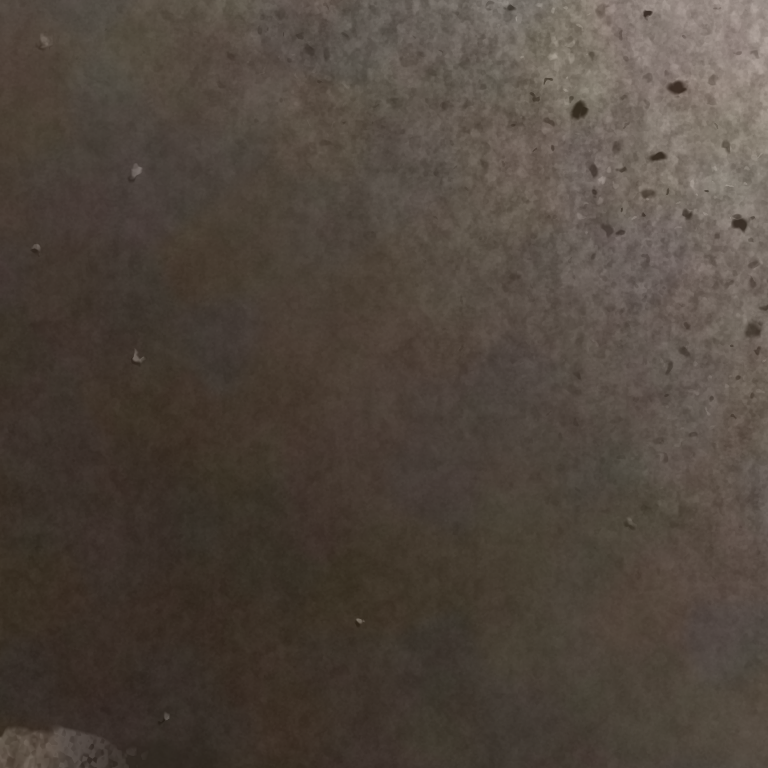
Reproduce this texture procedurally as a three.js fragment shader.

```glsl
// Worn dark concrete, lit from the upper right and fading to brown shadow.
// Smooth cellular noise at several scales gives stains and grain; jittered
// grid spots give pits, pale flecks and stray grit.
varying vec2 vUv;

vec2 hash2(vec2 p) {
  vec2 q = vec2(dot(p, vec2(127.1, 311.7)), dot(p, vec2(269.5, 183.3)));
  return fract(sin(q) * 43758.55);
}

// Smooth cellular noise: random cell values blended by distance, about -0.5 to 0.5
float mottle(vec2 p) {
  vec2 cell = floor(p);
  float sum = 0.0, total = 0.0;
  for (int j = -1; j <= 1; j++) {
    for (int i = -1; i <= 1; i++) {
      vec2 c = cell + vec2(float(i), float(j));
      vec2 d = c + hash2(c) - p;
      float w = exp(-7.0 * dot(d, d));
      sum += w * hash2(c + 57.3).x;
      total += w;
    }
  }
  return sum / total - 0.5;
}

// Scattered uneven spots; share is the part of cells that hold one
float spots(vec2 p, float share, float minRadius, float maxRadius) {
  vec2 cell = floor(p);
  float mask = 0.0;
  for (int j = -1; j <= 1; j++) {
    for (int i = -1; i <= 1; i++) {
      vec2 c = cell + vec2(float(i), float(j));
      vec2 shape = hash2(c + 19.7);
      vec2 chance = hash2(c + 83.1);
      float angle = 6.283 * shape.x;
      vec2 d = p - c - 0.2 - 0.6 * hash2(c);
      d = vec2(d.x * cos(angle) + d.y * sin(angle), d.y * cos(angle) - d.x * sin(angle));
      d.x *= 1.0 + 0.8 * shape.y;
      float radius = mix(minRadius, maxRadius, chance.y * chance.y);
      float spot = 1.0 - smoothstep(0.45 * radius, 1.15 * radius, length(d));
      mask = max(mask, spot * step(chance.x, share));
    }
  }
  return mask;
}

void main() {
  vec2 uv = vUv;

  // Broad light falling off from the upper right corner
  float across = uv.x - uv.y;
  float slope = 0.5 * (uv.x + uv.y) + 0.05 * mottle(uv * 5.0);
  float light = 0.172 + 0.41 * pow(max(slope, 0.0), 2.5) + 0.04 * across * across;
  float lit = smoothstep(0.48, 0.85, slope);

  // Stains and grain, rougher where the light rakes the surface
  float stain = mottle(uv * 13.0 + 4.0) + 0.7 * mottle(uv * 31.0);
  float grain = mottle(uv * vec2(85.0, 70.0)) + 0.8 * mottle(uv * vec2(190.0, 165.0) + 9.0);
  float dust = mottle(uv * 330.0);
  light += stain * mix(0.022, 0.05, lit);
  light += grain * mix(0.022, 0.095, lit) + dust * mix(0.018, 0.04, lit);

  // Ragged coordinates shared by all spots
  vec2 ragged = uv + 0.009 * vec2(mottle(uv * 95.0 + 31.0), mottle(uv * 95.0 + 73.0));

  // Pale flecks, small pits and a few deep holes
  float patchy = smoothstep(-0.25, 0.2, mottle(uv * 9.0 + 17.0));
  float fleck = spots(ragged * 48.0, 0.45, 0.13, 0.36) * lit;
  float pit = spots(ragged * 34.0 + 5.0, 0.4, 0.12, 0.36) * mix(0.12, 1.0, lit);
  float hole = spots(ragged * 11.0 + 2.0, 0.22, 0.07, 0.17) * smoothstep(0.68, 0.82, slope);
  light += 0.09 * fleck * patchy;
  light = mix(light, light * 0.58, pit * mix(0.45, 1.0, patchy));
  light = mix(light, 0.13, 0.85 * hole);

  // Stray grit in the shadow, each with a dark lower edge
  vec2 gritPoint = ragged * 7.0 + 3.0;
  float grit = spots(gritPoint, 0.2, 0.04, 0.065);
  float gritShade = spots(gritPoint + vec2(0.015, 0.035), 0.2, 0.04, 0.065);
  light = mix(light, light * 0.72, gritShade * (1.0 - lit));
  light = mix(light, 0.40 + 0.15 * grain, 0.8 * grit * (1.0 - lit));

  // Broken pale crust in the lower left corner beside a dark seam
  float edge = uv.y + 0.025 * mottle(uv * 32.0 + 6.0);
  float seam = (1.0 - smoothstep(0.02, 0.04, edge)) * (1.0 - smoothstep(0.2, 0.34, uv.x));
  float crust = 1.0 - smoothstep(0.0, 0.008, edge - 0.042 + 0.25 * max(uv.x - 0.08, 0.0));
  crust *= 1.0 - smoothstep(0.09, 0.18, uv.x + 0.08 * grain);
  light = mix(light, 0.14, 0.6 * seam);
  light = mix(light, 0.31 + 0.12 * grain, crust);

  // Warm brown cast with faint green and violet blotches
  float greenish = mottle(uv * 8.0 + 41.0) + 0.5 * mottle(uv * 27.0 + 11.0);
  float warmth = mottle(uv * 10.0 + 67.0);
  vec3 color = light + vec3(0.038, 0.0, -0.033);
  color += greenish * vec3(-0.014, 0.008, -0.006);
  color += warmth * vec3(0.016, 0.0, -0.022);
  gl_FragColor = vec4(clamp(color, 0.0, 1.0), 1.0);
}
```
